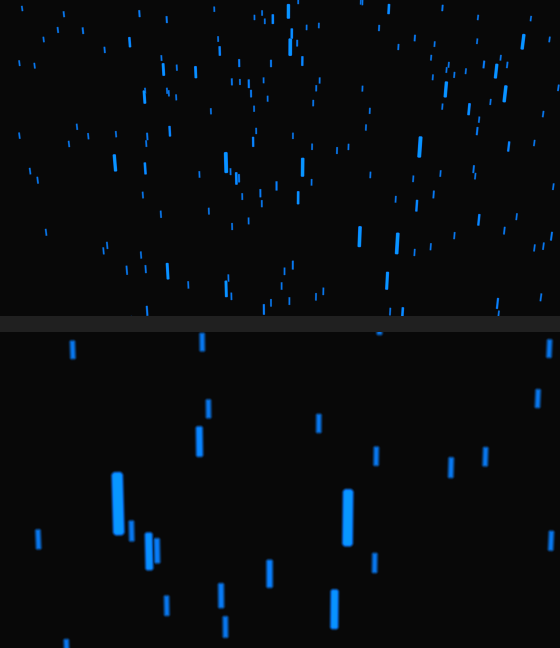
Top, the full canvas; bottom, a detail of the centre.
Write a Shadertoy shader that draws this background.

```glsl
// Sparse blue rain streaks falling through darkness, fanned by perspective.
#define STREAK_COUNT 170
#define BACKDROP vec3(0.03)
#define GLOW vec3(0.0, 0.46, 0.95)
#define FAR_SIZE vec2(0.0027, 0.0105)   // half width, half length
#define NEAR_GROWTH vec2(0.0035, 0.0260)
#define NEAR_RARITY 6.0
#define FAN 0.16
#define SOFTNESS 0.0025

// Integer hash: three independent values in 0..1 per streak.
vec3 hash3(uint id) {
    uvec3 v = uvec3(id, id + 71u, id + 193u) * 1664525u + 1013904223u;
    v.x += v.y * v.z; v.y += v.z * v.x; v.z += v.x * v.y;
    v ^= v >> 16u;
    v.x += v.y * v.z; v.y += v.z * v.x; v.z += v.x * v.y;
    return vec3(v >> 8u) / 16777216.0;
}

float roundedBox(vec2 p, vec2 halfSize, float radius) {
    vec2 q = abs(p) - halfSize + radius;
    return length(max(q, 0.0)) + min(max(q.x, q.y), 0.0) - radius;
}

// Screen position in canvas heights, x measured from the centre.
vec2 streakCentre(vec2 h, float aspect) {
    float side = h.x - 0.5;
    float x = side * (0.6 + 0.8 * abs(side)) * aspect;   // denser near the middle
    float y = mix(-0.02, 1.02, pow(h.y, 0.87));
    return vec2(x, y);
}

// Coverage of one streak, brighter when it is close.
float streak(vec2 p, uint id, float aspect, float soft) {
    vec3 h = hash3(id);
    vec2 centre = streakCentre(h.xy, aspect);
    float nearness = pow(h.z, NEAR_RARITY);

    // Rotate into the streak's own frame
    vec2 along = normalize(vec2(FAN * centre.x, 1.0));
    vec2 offset = p - centre;
    vec2 local = vec2(dot(offset, vec2(along.y, -along.x)), dot(offset, along));

    // Foreshortened towards the top
    vec2 size = FAR_SIZE + NEAR_GROWTH * nearness;
    size.y *= mix(1.15, 0.8, centre.y);

    float d = roundedBox(local, size, size.x * 0.7);
    float cover = 1.0 - smoothstep(-soft, soft, d);
    return cover * mix(0.96, 1.22, smoothstep(0.0, 0.5, nearness));
}

void mainImage(out vec4 fragColor, in vec2 fragCoord) {
    float aspect = iResolution.x / iResolution.y;
    vec2 p = fragCoord / iResolution.y - vec2(0.5 * aspect, 0.0);
    float soft = max(SOFTNESS, 0.7 / iResolution.y);

    float light = 0.0;
    for (int i = 0; i < STREAK_COUNT; i++) {
        light = max(light, streak(p, uint(i) + 1u, aspect, soft));
    }

    vec3 colour = BACKDROP + GLOW * light;
    fragColor = vec4(min(colour, 1.0), 1.0);
}
```
